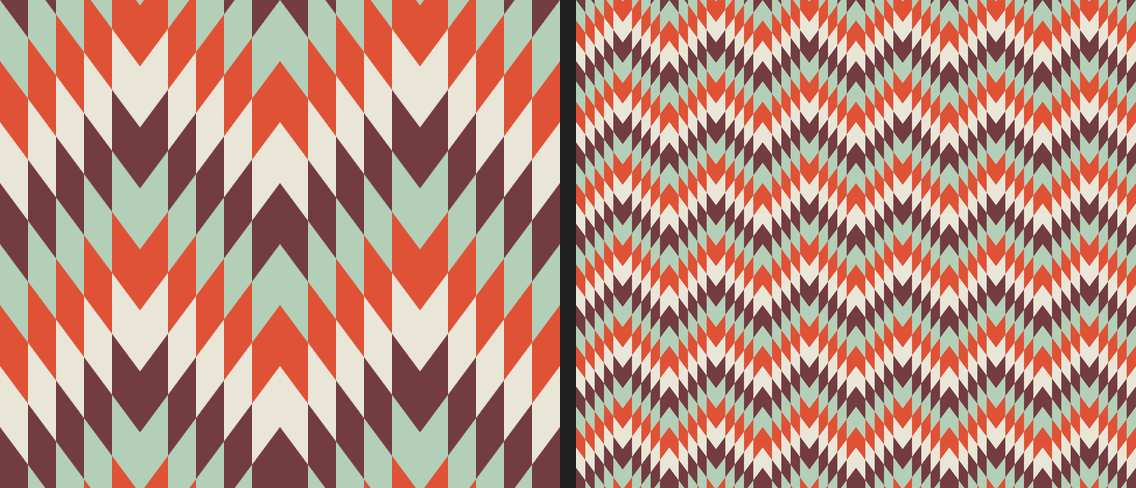
Left: one tile. Right: repeated 3 by 3.
This pattern is drawn by a Shadertoy shader. Its source:

```glsl
// Mirrored chevron weave: narrow columns of slanted four-colour bands.
// Each column carries the slope on but slips by one whole band, and the
// folded x axis turns the slants into alternating up and down arrows.

const float REPEATS_X = 2.0;     // mirrored units across
const float REPEATS_Y = 2.0;     // colour cycles down
const float HALF_COLUMNS = 5.0;  // columns between two mirror axes
const float COLOURS = 4.0;
const float SLOPE = 0.618;       // bands dropped over one column width

const vec3 MINT   = vec3(0.702, 0.812, 0.722);
const vec3 ORANGE = vec3(0.873, 0.322, 0.211);
const vec3 CREAM  = vec3(0.916, 0.902, 0.842);
const vec3 MAROON = vec3(0.450, 0.236, 0.250);

vec3 bandColour(float index) {
    float i = mod(index, COLOURS);
    if (i < 0.5) return MINT;
    if (i < 1.5) return ORANGE;
    if (i < 2.5) return CREAM;
    return MAROON;
}

// Smoothed step from 0 to 1 around zero, one pixel wide
float edge(float distance, float pixel) {
    return clamp(distance / pixel + 0.5, 0.0, 1.0);
}

// Slanted bands of one column; p.x counts columns, p.y counts bands downward
vec3 columnColour(vec2 p, float column, float pixel) {
    float v = p.y - SLOPE * p.x + column;
    float border = floor(v + 0.5);
    return mix(bandColour(border - 1.0), bandColour(border), edge(v - border, pixel));
}

// Fold a coordinate about every whole and half number: 0 to 0.5 and back
float fold(float x) {
    return abs(fract(x + 0.5) - 0.5);
}

void mainImage(out vec4 fragColor, in vec2 fragCoord) {
    vec2 uv = fragCoord / iResolution.xy;
    vec2 cells = vec2(REPEATS_X * HALF_COLUMNS * 2.0, REPEATS_Y * COLOURS);
    vec2 pixel = cells / iResolution.xy;

    vec2 p = vec2(fold(uv.x * REPEATS_X) * HALF_COLUMNS * 2.0,
                  (1.0 - uv.y) * cells.y);
    float bandPixel = length(vec2(SLOPE * pixel.x, pixel.y));

    // Blend the two columns that meet at the nearest seam
    float seam = clamp(floor(p.x + 0.5), 1.0, HALF_COLUMNS - 1.0);
    vec3 before = columnColour(p, seam - 1.0, bandPixel);
    vec3 after = columnColour(p, seam, bandPixel);
    fragColor = vec4(mix(before, after, edge(p.x - seam, pixel.x)), 1.0);
}
```
